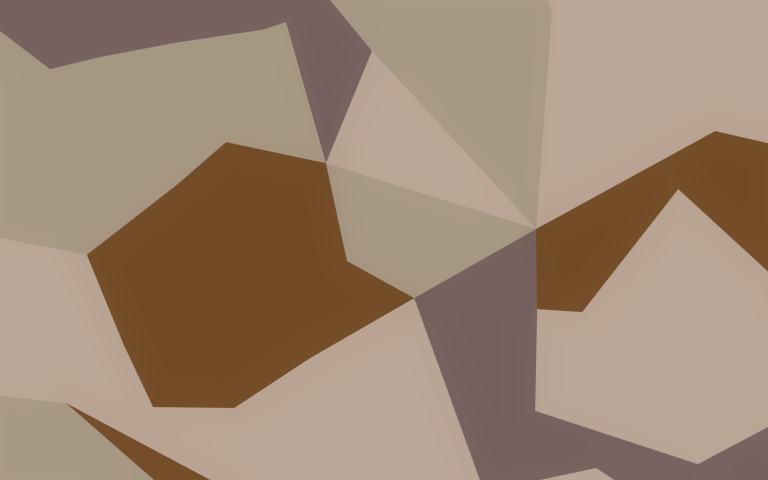
Write a Shadertoy shader that draws this background.

```glsl
// Flat abstract background: large angular patches of clay, sage, umber and plum.
// Each patch is a polygon distance field, painted back to front; a faint, wide
// copy of every edge lets neighbouring colours bleed softly into each other.

const vec3 CLAY  = vec3(0.735, 0.655, 0.592);
const vec3 SAGE  = vec3(0.659, 0.600, 0.520);
const vec3 UMBER = vec3(0.443, 0.287, 0.143);
const vec3 PLUM  = vec3(0.457, 0.374, 0.365);

const float ASPECT = 1.6;        // layout is 1.6 wide and 1 high
const float BLEED_WIDTH = 0.09;
const float BLEED_AMOUNT = 0.09;

// Crisp and softly spread versions of the same painting
struct Paint { vec3 crisp; vec3 spread; };

// Adds one edge: x keeps the squared distance, y flips sign at each crossing
vec2 addEdge(vec2 field, vec2 p, vec2 a, vec2 b) {
    vec2 e = b - a, w = p - a;
    vec2 nearest = w - e * clamp(dot(w, e) / dot(e, e), 0.0, 1.0);
    bvec3 side = bvec3(p.y >= a.y, p.y < b.y, e.x * w.y > e.y * w.x);
    float flip = (all(side) || !any(side)) ? -1.0 : 1.0;
    return vec2(min(field.x, dot(nearest, nearest)), field.y * flip);
}

// Signed distance, negative inside
float polygon(vec2 p, vec2 v[5]) {
    vec2 field = vec2(1e3, 1.0);
    for (int i = 0; i < 5; i++) field = addEdge(field, p, v[i], v[(i + 1) % 5]);
    return field.y * sqrt(field.x);
}

float polygon(vec2 p, vec2 v[10]) {
    vec2 field = vec2(1e3, 1.0);
    for (int i = 0; i < 10; i++) field = addEdge(field, p, v[i], v[(i + 1) % 10]);
    return field.y * sqrt(field.x);
}

float coverage(float d, float width) {
    return 1.0 - smoothstep(-width, width, d);
}

void fill(inout Paint paint, float d, vec3 color, float pixel) {
    paint.crisp = mix(paint.crisp, color, coverage(d, 0.75 * pixel));
    paint.spread = mix(paint.spread, color, coverage(d, BLEED_WIDTH));
}

void mainImage(out vec4 fragColor, in vec2 fragCoord) {
    vec2 p = fragCoord / iResolution.xy * vec2(ASPECT, 1.0);
    float pixel = 1.0 / iResolution.y;
    Paint paint = Paint(CLAY, CLAY);

    // Sage fields: left, top right and centre
    fill(paint, polygon(p, vec2[5](vec2(-0.02, 1.02), vec2(0.604, 1.02),
        vec2(0.679, 0.660), vec2(0.181, 0.469), vec2(-0.02, 0.508))), SAGE, pixel);
    fill(paint, polygon(p, vec2[5](vec2(0.671, 1.02), vec2(1.135, 1.02),
        vec2(1.150, 0.975), vec2(1.117, 0.523), vec2(0.775, 0.894))), SAGE, pixel);
    fill(paint, polygon(p, vec2[5](vec2(0.679, 0.660), vec2(1.117, 0.523),
        vec2(0.871, 0.371), vec2(0.700, 0.420), vec2(0.670, 0.550))), SAGE, pixel);

    // Plum: curved band along the top, and the lower right
    fill(paint, polygon(p, vec2[10](vec2(-0.02, 1.02), vec2(0.671, 1.02),
        vec2(0.775, 0.894), vec2(0.679, 0.660), vec2(0.596, 0.954),
        vec2(0.546, 0.938), vec2(0.360, 0.910), vec2(0.208, 0.881),
        vec2(0.104, 0.856), vec2(-0.02, 0.951))), PLUM, pixel);
    fill(paint, polygon(p, vec2[5](vec2(0.863, 0.379), vec2(1.117, 0.523),
        vec2(1.62, 0.250), vec2(1.62, -0.02), vec2(1.007, -0.02))), PLUM, pixel);

    // Umber: large central stone and the right-hand ridge
    fill(paint, polygon(p, vec2[10](vec2(0.471, 0.704), vec2(0.679, 0.660),
        vec2(0.723, 0.456), vec2(0.863, 0.379), vec2(0.646, 0.254),
        vec2(0.488, 0.150), vec2(0.319, 0.152), vec2(0.258, 0.281),
        vec2(0.181, 0.469), vec2(0.371, 0.617))), UMBER, pixel);
    fill(paint, polygon(p, vec2[5](vec2(1.117, 0.523), vec2(1.490, 0.727),
        vec2(1.62, 0.697), vec2(1.62, 0.333), vec2(1.119, 0.333))), UMBER, pixel);

    // Clay peak in front of the ridge: body, summit and a low tip
    fill(paint, polygon(p, vec2[5](vec2(1.119, 0.356), vec2(1.62, 0.323),
        vec2(1.62, 0.121), vec2(1.454, 0.033), vec2(1.115, 0.144))), CLAY, pixel);
    fill(paint, polygon(p, vec2[5](vec2(1.413, 0.606), vec2(1.62, 0.416),
        vec2(1.62, 0.121), vec2(1.454, 0.080), vec2(1.213, 0.350))), CLAY, pixel);
    fill(paint, polygon(p, vec2[5](vec2(1.030, -0.02), vec2(1.125, 0.0),
        vec2(1.242, 0.025), vec2(1.310, -0.02), vec2(1.200, -0.03))), CLAY, pixel);

    // Lower left corner: umber sliver behind a sage wedge
    fill(paint, polygon(p, vec2[5](vec2(0.138, 0.160), vec2(0.438, 0.0),
        vec2(0.476, -0.02), vec2(0.300, -0.02), vec2(0.200, 0.080))), UMBER, pixel);
    fill(paint, polygon(p, vec2[5](vec2(-0.02, 0.178), vec2(0.138, 0.160),
        vec2(0.321, 0.0), vec2(0.344, -0.02), vec2(-0.02, -0.02))), SAGE, pixel);

    fragColor = vec4(mix(paint.crisp, paint.spread, BLEED_AMOUNT), 1.0);
}
```
